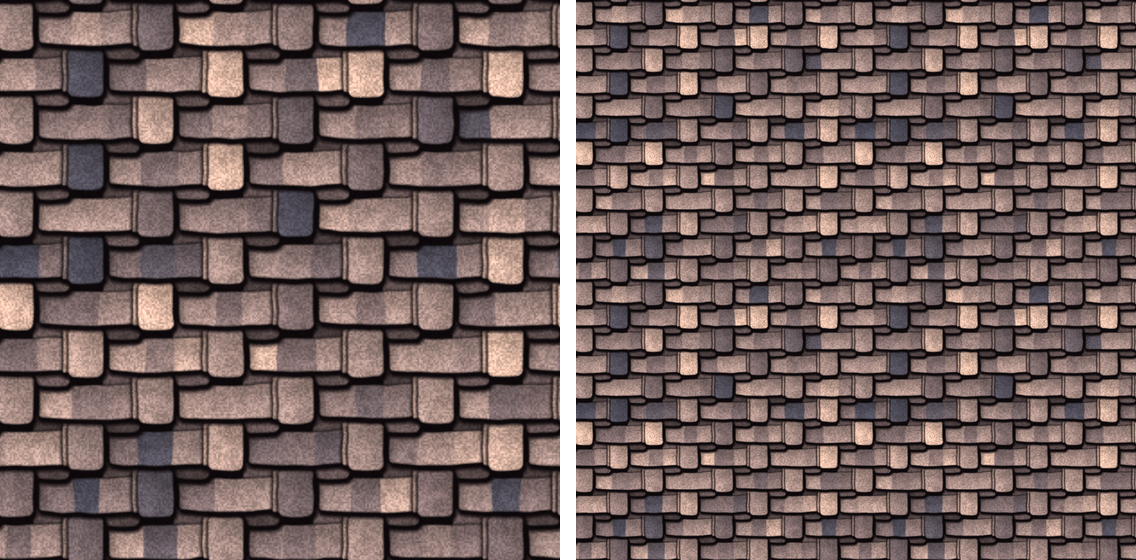
Left: one tile. Right: repeated 2 by 2.
This texture is drawn by a Shadertoy shader. Its source:

```glsl
// Woven rows of weathered clay shingles: wide patched slabs alternating with narrow tabs.
#define COLUMNS 4.0
#define ROWS 12.0
#define PITCH 3.0
#define SHADOW_SOFT 0.13
#define GRAIN 0.34
#define WOBBLE 0.035
#define GAP_COLOR vec3(0.05, 0.03, 0.04)
#define RECESS_COLOR vec3(0.34, 0.28, 0.28)
#define SLATE vec3(0.31, 0.30, 0.35)
#define STONE vec3(0.50, 0.42, 0.42)
#define CLAY vec3(0.67, 0.56, 0.53)
#define PEACH vec3(0.90, 0.74, 0.66)

float hash(vec2 p) {
    vec3 q = fract(vec3(p.xyx) * 0.1031);
    q += dot(q, q.yzx + 33.33);
    return fract((q.x + q.y) * q.z);
}

// Value noise that wraps after the given number of cells
float noise(vec2 p, float period) {
    vec2 i = floor(p), f = fract(p);
    f = f * f * (3.0 - 2.0 * f);
    vec2 a = mod(i, period), b = mod(i + 1.0, period);
    return mix(mix(hash(a), hash(vec2(b.x, a.y)), f.x),
               mix(hash(vec2(a.x, b.y)), hash(b), f.x), f.y);
}

float wrapX(float x) { return mod(x + 0.5 * PITCH, PITCH) - 0.5 * PITCH; }

// Random value for the piece centred at the given x, repeating over the canvas
float pieceHash(float x, float centre, float row, float salt) {
    float column = floor((x - centre) / PITCH + 0.5);
    return hash(vec2(mod(column, COLUMNS) + salt * 7.0, mod(row, ROWS) + salt * 13.0));
}

vec3 tone(float h) {
    vec3 c = mix(SLATE, STONE, smoothstep(0.0, 0.22, h));
    c = mix(c, CLAY, smoothstep(0.2, 0.65, h));
    return mix(c, PEACH, smoothstep(0.65, 0.92, h));
}

// Rounded box between two corners, bowed downwards in its middle
float slab(vec2 p, vec2 lo, vec2 hi, float radius, float sag) {
    vec2 size = 0.5 * (hi - lo), centre = 0.5 * (hi + lo);
    vec2 d = vec2(wrapX(p.x - centre.x), p.y - centre.y);
    float t = min(abs(d.x) / size.x, 1.0);
    d.y -= sag * (1.0 - t * t);
    d = abs(d) - size + radius;
    return length(max(d, 0.0)) + min(max(d.x, d.y), 0.0) - radius;
}

// Drops a shadow down and right, then paints the slab
void lay(inout vec3 c, vec2 p, vec2 lo, vec2 hi, float radius, float sag, vec3 col, float px) {
    float shade = slab(p - vec2(0.03, 0.06), lo, hi, radius, sag);
    c = mix(GAP_COLOR, c, smoothstep(-0.01, SHADOW_SOFT, shade));
    float d = slab(p, lo, hi, radius, sag);
    col *= mix(0.6, 1.0, smoothstep(0.0, 0.05, -d));
    c = mix(c, col, 1.0 - smoothstep(-px, px, d));
}

void paintRow(inout vec3 c, vec2 p, float row, float px) {
    vec2 q = vec2(p.x - 0.5 * PITCH * mod(row, 2.0), p.y - row);

    // Recessed pieces behind the slab
    float dim = 0.75 + 0.5 * pieceHash(q.x, 2.58, row, 1.0);
    lay(c, q, vec2(2.2, -0.1), vec2(2.96, 0.4), 0.06, 0.0, RECESS_COLOR * dim, px);

    // Wide slab of three patches
    float wide = 1.875;
    float x = wrapX(q.x - wide);
    float base = pieceHash(q.x, wide, row, 2.0);
    float split1 = -0.34 + 0.22 * (pieceHash(q.x, wide, row, 3.0) - 0.5);
    float split2 = 0.36 + 0.22 * (pieceHash(q.x, wide, row, 4.0) - 0.5);
    float slant = 0.12 * (base - 0.5) * (q.y - 0.5);
    vec3 a = tone(mix(base, pieceHash(q.x, wide, row, 5.0), 0.55));
    vec3 b = tone(mix(base, pieceHash(q.x, wide, row, 6.0), 0.75) - 0.1);
    vec3 e = tone(mix(base, pieceHash(q.x, wide, row, 7.0), 0.55));
    vec3 col = mix(a, b, smoothstep(-0.03, 0.03, x - split1 + slant));
    col = mix(col, e, smoothstep(-0.03, 0.03, x - split2 - slant));
    col *= mix(0.82, 1.1, smoothstep(0.2, 0.95, q.y));
    col *= mix(0.72, 1.0, smoothstep(-1.05, -0.8, x));
    float drop = 0.04 * (pieceHash(q.x, wide, row, 8.0) - 0.5);
    lay(c, q, vec2(0.83, 0.2), vec2(2.92, 0.93 + drop), 0.08, 0.05, col, px);

    // Shaded flap over the slab's left end
    dim = 0.8 + 0.5 * pieceHash(q.x, 1.12, row, 9.0);
    lay(c, q, vec2(0.74, -0.15), vec2(1.5, 0.25), 0.12, 0.03, RECESS_COLOR * dim, px);

    // Narrow tab with a lit left side
    float tab = 3.33;
    x = wrapX(q.x - tab);
    vec3 tabCol = tone(pieceHash(q.x, tab, row, 10.0));
    vec3 edgeCol = mix(tabCol, PEACH, 0.5) * mix(0.75, 1.0, smoothstep(0.1, 0.5, q.y));
    lay(c, q, vec2(2.84, 0.05), vec2(3.05, 0.98), 0.05, 0.0, edgeCol, px);
    tabCol *= mix(1.06, 0.9, smoothstep(-0.4, 0.4, x)) * mix(0.85, 1.05, smoothstep(0.1, 0.8, q.y));
    lay(c, q, vec2(2.95, 0.03), vec2(3.72, 1.06), 0.13, 0.03, tabCol, px);
}

void mainImage(out vec4 fragColor, in vec2 fragCoord) {
    // One unit is one row, counted downwards from the top
    vec2 uv = fragCoord / iResolution.xy;
    vec2 p = vec2(uv.x * COLUMNS * PITCH, (1.0 - uv.y) * ROWS);
    float px = ROWS / iResolution.y;
    vec2 warp = vec2(noise(p * 3.0, ROWS * 3.0), noise(p * 3.0 + 17.0, ROWS * 3.0));
    vec2 bent = p + WOBBLE * (warp - 0.5);

    // Upper rows overlap lower ones
    vec3 c = GAP_COLOR;
    float row = floor(p.y);
    for (float i = 1.0; i >= -1.0; i--) paintRow(c, bent, row + i, px);

    // Sandy grain and broad weathering
    float grain = noise(p * 26.0, ROWS * 26.0) - 0.5;
    float stain = noise(p * 5.0, ROWS * 5.0) - 0.5;
    c *= 1.0 + GRAIN * grain + 0.14 * stain;
    fragColor = vec4(clamp(c, 0.0, 1.0), 1.0);
}
```
